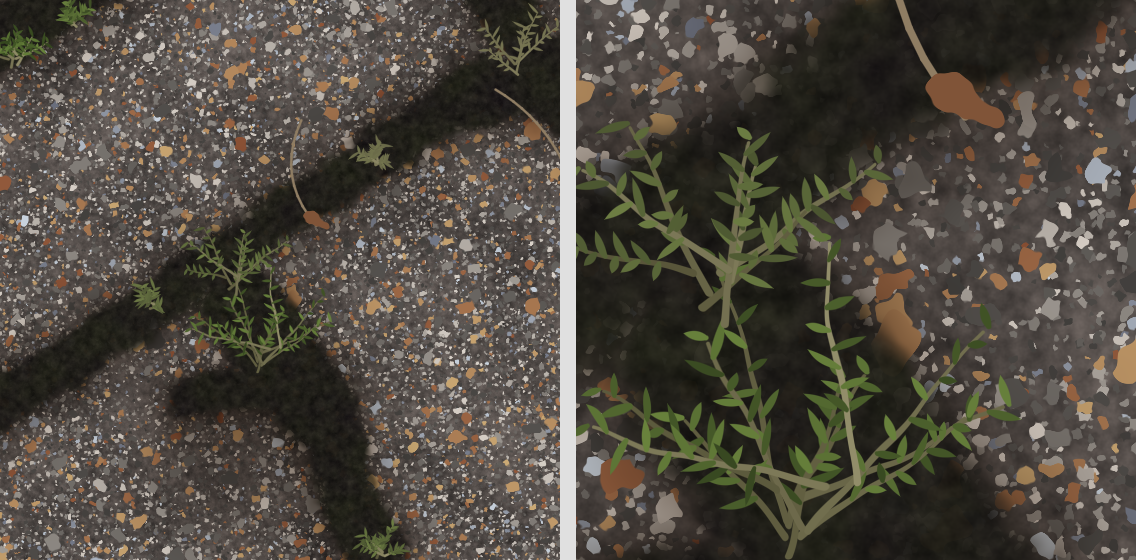
Left: the whole. Right: its middle third, enlarged.
Give the GLSL for this texture, as a WebGL 2 fragment shader.

```glsl
#version 300 es
precision highp float;
// Weathered aggregate paving slabs parted by dark, mossy diagonal joints.
// Jittered cells scatter stone chips at several scales, warped line distances
// form the joints, and looped tapered segments grow the weeds and dry stalks.
uniform vec2 u_resolution;
out vec4 fragColor;

vec3 hash3(vec2 p) {
  vec3 q = fract(p.xyx * vec3(.1031, .1030, .0973));
  q += dot(q, q.yxz + 33.33);
  return fract((q.xxy + q.yzz) * q.zyx);
}

float gradientNoise(vec2 p) {
  vec2 i = floor(p), f = fract(p), u = f * f * f * (f * (f * 6. - 15.) + 10.);
  vec4 corner;
  for (int k = 0; k < 4; k++) {
    vec2 o = vec2(k & 1, k >> 1);
    corner[k] = dot(hash3(i + o + 57.).xy * 2. - 1., f - o);
  }
  return mix(mix(corner.x, corner.y, u.x), mix(corner.z, corner.w, u.x), u.y);
}

float fbm(vec2 p) {
  float sum = 0., amp = 1.;
  for (int i = 0; i < 4; i++) {
    sum += amp * gradientNoise(p);
    p = mat2(1.6, 1.2, -1.2, 1.6) * p + 7.3;
    amp *= .55;
  }
  return sum;
}

// Distance to a segment, and position along it from 0 to 1
vec2 segment(vec2 p, vec2 a, vec2 b) {
  vec2 ab = b - a;
  float t = clamp(dot(p - a, ab) / dot(ab, ab), 0., 1.);
  return vec2(length(p - a - ab * t), t);
}

void paint(inout vec3 color, vec3 ink, float d) {
  float soft = .8 / min(u_resolution.x, u_resolution.y);
  color = mix(color, ink, 1. - smoothstep(-soft, soft, d));
}

// One layer of angular stone chips
void chips(inout vec3 color, vec2 p, float cells, float density, float warmth) {
  vec2 q = p * cells + cells * .37;
  q += .3 * vec2(gradientNoise(q * 2.3), gradientNoise(q * 2.3 + 31.));
  for (int k = 0; k < 9; k++) {
    vec2 id = floor(q) + vec2(k % 3, k / 3) - 1.;
    vec3 place = hash3(id + cells), look = hash3(id + cells * 3.1 + 19.);
    float patchy = density * (1. + .7 * gradientNoise(id / cells * 7.));
    if (place.z > patchy) continue;
    float turn = look.x * 6.28;
    vec2 r = mat2(cos(turn), sin(turn), -sin(turn), cos(turn)) * (q - id - .2 - .6 * place.xy);
    r.y *= 1. + .9 * look.y;
    float shape = .5 * length(r) + .5 * max(abs(r.x), abs(r.y));
    vec3 ink = mix(.26, .86, pow(look.z, 1.4)) * vec3(1., .965, .925);
    float kind = fract(look.y * 17.3 + look.x * 5.7);
    if (kind < warmth) ink = mix(vec3(.55, .32, .21), vec3(.8, .67, .46), look.z);
    else if (kind > .92) ink = mix(vec3(.42, .44, .5), vec3(.8, .84, .88), look.z);
    paint(color, ink, (shape - mix(.2, .47, look.x)) / cells);
  }
}

// Distance to the network of joints, negative inside
float joints(vec2 p) {
  float d = segment(p, vec2(-.1, .21), vec2(.85, .84)).x - .043;
  d = min(d, segment(p, vec2(.83, .83), vec2(1.1, .86)).x - .058);
  d = min(d, segment(p, vec2(.86, 1.05), vec2(1.03, .8)).x - .05);
  d = min(d, segment(p, vec2(-.1, .87), vec2(.2, 1.06)).x - .052);
  d = min(d, segment(p, vec2(.43, .46), vec2(.57, .27)).x - .068);
  d = min(d, segment(p, vec2(.57, .27), vec2(.69, -.05)).x - .05);
  d = min(d, segment(p, vec2(.34, .29), vec2(.52, .31)).x - .035);
  return d + .024 * fbm(p * 11.) + .008 * gradientNoise(p * 55.);
}

// Radiating stems with alternating small leaves
void weed(inout vec3 color, vec2 p, vec2 root, float size, int stems, float green) {
  if (length(p - root) > size * 1.5) return;
  for (int i = 0; i < stems; i++) {
    vec3 h = hash3(vec2(i, root.x * 91. + root.y * 37.));
    float angle = .25 + 2.7 * (float(i) + h.x) / float(stems);
    vec2 start = root + size * .3 * (h.yx - .5);
    vec2 tip = start + size * (.4 + .6 * h.z) * vec2(cos(angle), sin(angle));
    vec2 bent = p + .05 * size * vec2(gradientNoise(p * 22.), gradientNoise(p * 22. + 5.));
    vec2 s = segment(bent, start, tip);
    paint(color, mix(vec3(.34, .33, .22), vec3(.58, .56, .42), h.y), s.x - .0024 * (1. - .6 * s.y));
    for (int j = 0; j < 9; j++) {
      vec3 g = hash3(vec2(j, i) + root * 60.);
      float lean = angle + (j % 2 == 0 ? 1. : -1.) * (.5 + g.x);
      vec2 node = mix(start, tip, .3 + float(j) / 11.);
      vec2 l = segment(bent, node, node + (.009 + .014 * g.y) * vec2(cos(lean), sin(lean)));
      vec3 leaf = mix(vec3(.47, .45, .33), mix(vec3(.17, .25, .09), vec3(.4, .52, .22), g.z), green);
      paint(color, leaf, l.x - .0035 * (1. - l.y) * (.4 + l.y * 2.));
    }
  }
}

// Thin stalk bowed sideways
void stalk(inout vec3 color, vec2 p, vec2 a, vec2 b, float bow) {
  vec2 side = vec2(a.y - b.y, b.x - a.x) * bow;
  for (float t = 0.; t < .99; t += .1) {
    vec2 from = mix(a, b, t) + side * 4. * t * (1. - t);
    vec2 to = mix(a, b, t + .1) + side * 4. * (t + .1) * (.9 - t);
    paint(color, vec3(.56, .49, .39), segment(p, from, to).x - .0022);
  }
}

void main() {
  vec2 p = gl_FragCoord.xy / min(u_resolution.x, u_resolution.y);
  // Cement, grain and chips
  vec3 color = vec3(.335, .308, .295) * (1. + .35 * fbm(p * 6.) + .4 * fbm(p * 75.));
  for (float i = 0.; i < 5.; i++)
    chips(color, p, 150. * pow(.66, i), .47 - .09 * i, .05 + .09 * i);
  // Damp stain and soil in the joints
  float d = joints(p);
  float damp = .4 * exp(-max(d, 0.) * 24.) + .25 * exp(-40. * dot(p - vec2(.42, .17), p - vec2(.42, .17)));
  color *= 1. - damp * vec3(.9, 1., 1.08);
  vec3 soil = vec3(.115, .11, .09) * (1. + .7 * fbm(p * 60.)) + vec3(.02, .035, 0.) * fbm(p * 14.);
  color = mix(color, soil, .93 * (1. - smoothstep(-.012, .012, d)));
  // Weeds, stalks and a fallen leaf
  weed(color, p, vec2(.475, .36), .17, 11, .85);
  weed(color, p, vec2(.42, .49), .12, 7, .6);
  weed(color, p, vec2(.02, .89), .08, 7, .9);
  weed(color, p, vec2(.13, .96), .05, 5, .8);
  weed(color, p, vec2(.92, .88), .1, 5, .1);
  weed(color, p, vec2(.67, .71), .04, 5, .2);
  weed(color, p, vec2(.27, .455), .045, 4, .5);
  weed(color, p, vec2(.68, .01), .05, 6, .6);
  stalk(color, p, vec2(.538, .785), vec2(.565, .597), -.16);
  stalk(color, p, vec2(.885, .84), vec2(1.01, .7), .08);
  vec2 fallen = segment(p, vec2(.555, .612), vec2(.583, .596));
  paint(color, vec3(.5, .33, .22), fallen.x - .012 * (1. - .6 * fallen.y) - .006 * gradientNoise(p * 90.));
  fragColor = vec4(clamp(color, 0., 1.), 1.);
}
```
